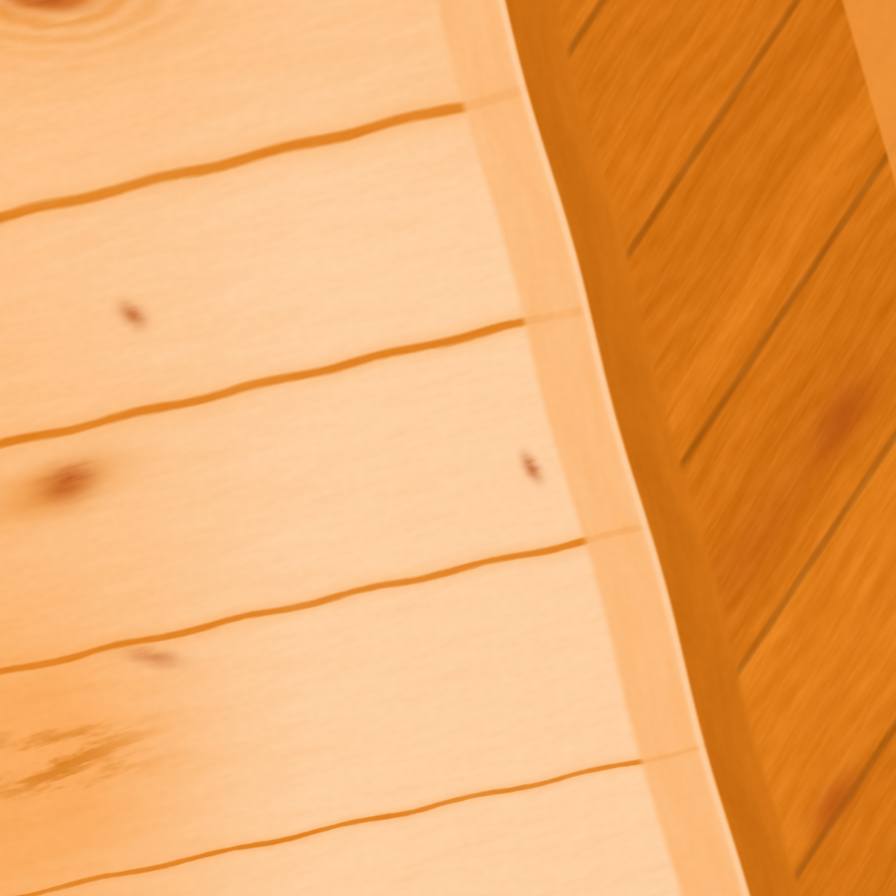
Write a three.js fragment shader that draws this texture.

```glsl
varying vec2 vUv;

#define EDGE_SOFT 0.0025
#define CORNER_LEAN 0.271
#define BOARD_PITCH 0.254
#define FIRST_SEAM 0.243
#define PANEL_PITCH 0.325
#define PANEL_SLOPE 1.5
#define GRAIN 0.035
#define CREAM vec3(0.995, 0.815, 0.635)
#define PEACH vec3(0.985, 0.675, 0.375)
#define AMBER vec3(0.90, 0.51, 0.12)
#define OCHRE vec3(0.81, 0.43, 0.065)
#define KNOT_BROWN vec3(0.70, 0.29, 0.08)

float hash(vec2 c) {
  return fract(sin(dot(c, vec2(127.1, 311.7))) * 4375.85);
}

// Distance to the nearest jittered cell point
float cellular(vec2 p) {
  vec2 cell = floor(p), f = fract(p);
  float nearest = 2.0;
  for (int j = -1; j <= 1; j++) {
    for (int i = -1; i <= 1; i++) {
      vec2 o = vec2(float(i), float(j));
      vec2 q = o + vec2(hash(cell + o), hash(cell + o + 37.0)) - f;
      nearest = min(nearest, length(q));
    }
  }
  return nearest;
}

// Warped sine octaves, roughly -1 to 1
float waves(vec2 p) {
  float sum = 0.0, gain = 0.5;
  for (int i = 0; i < 5; i++) {
    sum += gain * sin(p.x + 1.7 * sin(p.y)) * cos(p.y + 0.8 * sin(p.x * 0.7));
    p = mat2(1.6, 0.7, -0.7, 1.6) * p + 2.3;
    gain *= 0.62;
  }
  return sum;
}

float after(float edge, float x) {
  return smoothstep(edge - EDGE_SOFT, edge + EDGE_SOFT, x);
}

// Soft tilted ellipse
float blob(vec2 p, vec2 center, vec2 radius, float tilt) {
  vec2 d = p - center;
  d = vec2(cos(tilt) * d.x + sin(tilt) * d.y, cos(tilt) * d.y - sin(tilt) * d.x);
  d /= radius;
  return exp(-dot(d, d));
}

vec3 paleBoards(vec2 p) {
  float across = p.y + 0.238 * p.x;
  float rough = waves(vec2(p.x * 14.0, across * 65.0));
  float fine = waves(vec2(p.x * 50.0, across * 190.0) + 4.0);

  // Light falls off toward the left and the upper corner
  float warm = 0.75 * smoothstep(0.42, -0.08, p.x) * (0.4 + 0.6 * smoothstep(0.1, 0.9, p.y));
  warm += 0.28 * smoothstep(0.3, 0.0, p.y);
  warm += 0.6 * blob(p, vec2(0.03, 0.86), vec2(0.16, 0.12), -0.2);
  vec3 wood = mix(CREAM, PEACH, clamp(warm + 0.09 * rough, 0.0, 1.0));
  wood += GRAIN * 0.4 * fine * vec3(0.3, 0.8, 1.0);

  // Curved rings around the upper knot
  vec2 ringP = (p - vec2(0.055, -0.015)) * vec2(1.0, 2.1);
  float rings = 0.5 + 0.5 * sin(length(ringP) * 165.0 + 2.0 * rough);
  float ringMask = exp(-dot(ringP, ringP) * 65.0);
  wood = mix(wood, AMBER, ringMask * (0.25 + 0.5 * rings));

  // Ragged patch and knots
  float flecks = smoothstep(-0.1, 0.7, rough + 0.5 * fine);
  float patchMask = blob(p, vec2(0.06, 0.85), vec2(0.09, 0.045), -0.25);
  wood = mix(wood, AMBER * 0.93, 0.8 * patchMask * flecks);
  vec2 k = p + 0.003 * vec2(rough, fine);
  wood = mix(wood, AMBER, 0.55 * blob(k, vec2(0.06, 0.545), vec2(0.075, 0.026), -0.35));
  float knots = 0.85 * blob(k, vec2(0.075, 0.54), vec2(0.029, 0.017), -0.4);
  knots += 0.75 * blob(k, vec2(0.149, 0.351), vec2(0.015, 0.010), 0.7);
  knots += 0.85 * blob(k, vec2(0.594, 0.522), vec2(0.015, 0.007), 0.95);
  knots += 0.9 * blob(k, vec2(0.055, 0.0), vec2(0.04, 0.011), 0.0);
  knots += 0.5 * blob(k, vec2(0.17, 0.733), vec2(0.03, 0.009), 0.2);
  wood = mix(wood, KNOT_BROWN, min(knots, 0.9) * (0.78 + 0.22 * fine));

  // Slanted seams, thinner on lower boards
  for (int i = 0; i < 4; i++) {
    float n = float(i);
    float d = p.y - (FIRST_SEAM + n * BOARD_PITCH - (0.242 - 0.008 * n) * p.x);
    d += 0.0015 * sin(p.x * 45.0 + n) + 0.001 * fine;
    float width = 0.0065 - 0.0012 * n;
    float line = 1.0 - smoothstep(width * 0.4, width * 1.4, abs(d));
    wood = mix(wood, PEACH, 0.45 * exp(-d * d / (width * width * 6.0)));
    wood = mix(wood, AMBER * vec3(0.97, 0.94, 0.75), line * (0.83 + 0.12 * rough));
  }
  return wood;
}

vec3 shadedPanel(vec2 p) {
  float across = p.y + PANEL_SLOPE * p.x;
  float along = p.x - PANEL_SLOPE * p.y;
  float streak = waves(vec2(across * 55.0, along * 4.0));
  float fine = waves(vec2(across * 150.0, along * 14.0));
  float plank = (across - 1.335) / PANEL_PITCH;
  float seam = abs(fract(plank + 0.5) - 0.5) * PANEL_PITCH;
  float glow = 0.32 + 0.25 * (hash(vec2(floor(plank), 3.0)) - 0.5);
  glow += 0.45 * smoothstep(1.95, 2.0, across) * (1.0 - smoothstep(2.27, 2.33, across));
  glow += 0.5 * exp(-pow((across - 1.585) / 0.04, 2.0));
  vec3 wood = mix(OCHRE, AMBER, clamp(glow + 0.32 * streak, 0.0, 1.0));
  wood += GRAIN * fine;
  wood *= 1.0 - 0.17 * (1.0 - smoothstep(0.002, 0.012, seam));
  float stain = blob(p, vec2(0.94, 0.465), vec2(0.055, 0.022), -1.0);
  stain += blob(p, vec2(0.93, 0.895), vec2(0.04, 0.015), -0.95);
  stain += 0.5 * blob(p, vec2(0.84, 0.61), vec2(0.10, 0.025), -1.0);
  wood = mix(wood, KNOT_BROWN * 0.95, 0.55 * min(stain, 1.0));
  // Pale beam in the far corner
  float beam = after(0.94 + 0.29 * p.y, p.x);
  return mix(wood, mix(AMBER, PEACH, 0.45), 0.85 * beam);
}

void main() {
  vec2 p = vec2(vUv.x, 1.0 - vUv.y);
  float x = p.x - CORNER_LEAN * p.y + 0.0025 * sin(p.y * 17.0);
  float mottling = waves(vec2(x * 110.0, p.y * 17.0));

  // Pale trim, bright corner lip, dark trim and panel from left to right
  vec3 paleTrim = mix(PEACH, CREAM, 0.42 + 0.12 * mottling - 0.12 * p.y);
  vec3 darkTrim = mix(OCHRE * 0.96, AMBER, 0.15 + 0.2 * mottling + 0.25 * smoothstep(0.59, 0.62, x));
  vec3 color = mix(paleBoards(p), paleTrim, 0.85 * smoothstep(0.482, 0.493, x));
  color = mix(color, CREAM, 0.8 * exp(-pow((x - 0.559) / 0.004, 2.0)));
  color = mix(color, darkTrim, after(0.564, x));
  color = mix(color, shadedPanel(p), smoothstep(0.615, 0.626, x));
  color += 0.012 * (cellular(p * 85.0) - 0.45);
  gl_FragColor = vec4(clamp(color, 0.0, 1.0), 1.0);
}
```
